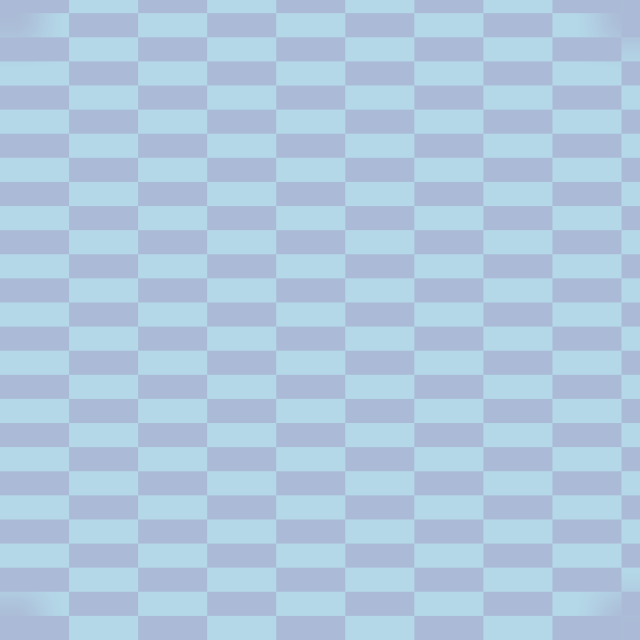
Reproduce this pattern procedurally as a Shadertoy shader.

```glsl
const vec3 LAVENDER = vec3(0.671, 0.735, 0.843);
const vec3 SKY = vec3(0.706, 0.849, 0.910);
const vec2 CELL = vec2(0.1079, 0.03767);      // tile width and height
const vec2 FADE_FULL = vec2(0.023, 0.026);    // margin where the fade is complete
const vec2 FADE_END = vec2(0.108, 0.117);     // margin where the fade stops

// Antialiased square wave per axis: +1 on even cells, -1 on odd ones
vec2 squareWave(vec2 p, float pixel) {
    vec2 phase = mod(p / CELL + 0.5, 2.0) - 1.0;
    vec2 edgeDistance = (0.5 - abs(phase)) * CELL;
    return clamp(2.0 * edgeDistance / pixel, -1.0, 1.0);
}

// 1 in the four corners, 0 elsewhere
float cornerFade(vec2 p) {
    vec2 margin = min(p, 1.0 - p);
    vec2 fade = 1.0 - smoothstep(FADE_FULL, FADE_END, margin);
    return fade.x * fade.y;
}

void mainImage(out vec4 fragColor, in vec2 fragCoord) {
    vec2 p = fragCoord / iResolution.xy;
    float pixel = 1.0 / min(iResolution.x, iResolution.y);

    // Checkerboard of wide tiles
    vec2 wave = squareWave(p, pixel);
    float sky = 0.5 - 0.5 * wave.x * wave.y;

    // Light tiles sink into the dark tone at the corners
    sky *= 1.0 - cornerFade(p);

    fragColor = vec4(mix(LAVENDER, SKY, sky), 1.0);
}
```
